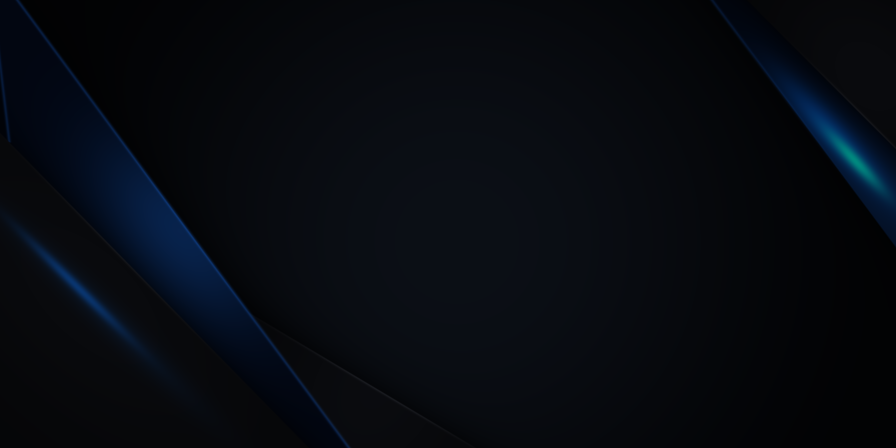
A WebGL 1 fragment shader for this background:

```glsl
precision highp float;
// Dark backdrop with slanted navy bands, thin lit edges and glowing streaks.
uniform vec2 u_resolution;

#define BLACK vec3(0.008, 0.010, 0.016)
#define CENTER_TINT vec3(0.043, 0.058, 0.084)
#define PANEL vec3(0.034, 0.038, 0.050)
#define NAVY vec3(0.006, 0.022, 0.065)
#define BAND_BLUE vec3(0.024, 0.115, 0.235)
#define EDGE_BLUE vec3(0.040, 0.160, 0.340)
#define STREAK_BLUE vec3(0.000, 0.210, 0.480)
#define TEAL vec3(0.000, 0.540, 0.500)
#define EDGE_GREY vec3(0.075, 0.077, 0.085)
#define EDGE_WIDTH 0.0035

// Signed distance to the line a-b, positive to the left of its direction.
float side(vec2 p, vec2 a, vec2 b) {
  vec2 d = normalize(b - a);
  return dot(p - a, vec2(-d.y, d.x));
}

// Antialiased coverage where the distance is positive.
float cover(float d) {
  float pixel = 1.0 / u_resolution.y;
  return smoothstep(-pixel, pixel, d);
}

// Soft thin line around distance zero.
float rim(float d) {
  float w = max(EDGE_WIDTH, 1.0 / u_resolution.y);
  return exp(-d * d / (w * w));
}

// Elliptical Gaussian with its long axis along dir.
float glow(vec2 p, vec2 center, vec2 dir, vec2 size) {
  vec2 u = normalize(dir);
  vec2 q = p - center;
  q = vec2(dot(q, u), dot(q, vec2(-u.y, u.x))) / size;
  return exp(-dot(q, q));
}

// Darkening cast outward from an edge, falling off over reach.
float shadow(float d, float reach) {
  return 1.0 - 0.5 * exp(-max(d, 0.0) / reach);
}

void main() {
  // Height is one unit; horizontal positions span two units.
  vec2 uv = gl_FragCoord.xy / u_resolution;
  vec2 p = uv * vec2(2.0, 1.0);

  // Edges of the overlapping sheets.
  float leftEdge = side(p, vec2(0.039, 1.0), vec2(0.779, 0.0));
  float cornerEdge = side(p, vec2(0.021, 0.682), vec2(0.690, 0.0));
  float sliverEdge = side(p, vec2(0.0, 0.857), vec2(0.021, 0.682));
  float footEdge = side(p, vec2(0.586, 0.284), vec2(1.0625, 0.0));
  float rightEdge = side(p, vec2(1.589, 1.0), vec2(2.0, 0.448));
  float topEdge = side(p, vec2(1.667, 1.0), vec2(2.0, 0.667));

  // Broad central light, shaded beside the bands.
  float r = length(p - vec2(1.02, 0.46));
  vec3 color = mix(CENTER_TINT, BLACK, smoothstep(0.05, 1.02, r));
  color *= shadow(leftEdge, 0.045) * shadow(-rightEdge, 0.04);

  // Low panel at the foot of the left band.
  color *= shadow(footEdge, 0.03);
  float footLight = glow(p, vec2(0.84, 0.13), vec2(1.0, -0.6), vec2(0.22, 0.3));
  vec3 foot = PANEL * (0.6 + 0.55 * footLight);
  foot += EDGE_GREY * rim(footEdge) * footLight;
  color = mix(color, foot, cover(-footEdge));

  // Left band with its blue pool of light.
  vec3 band = NAVY;
  band += BAND_BLUE * glow(p, vec2(0.40, 0.48), vec2(0.65, -0.8), vec2(0.25, 0.14));
  band *= shadow(cornerEdge, 0.035);
  float sliver = cover(-sliverEdge);
  band = mix(band, NAVY * 0.5, sliver);
  band += EDGE_BLUE * 0.5 * rim(sliverEdge) * cover(p.y - 0.682);
  color = mix(color, band, cover(-leftEdge));
  color += EDGE_BLUE * 0.6 * rim(leftEdge);

  // Lower left panel and its diagonal streak.
  vec2 streakDir = vec2(1.0, -0.98);
  vec2 streakAt = vec2(0.17, 0.362);
  vec3 corner = PANEL * (0.55 + 0.5 * glow(p, vec2(0.2, 0.34), streakDir, vec2(0.5, 0.25)));
  corner += STREAK_BLUE * 0.16 * glow(p, streakAt + vec2(0.06, -0.06), streakDir, vec2(0.28, 0.03));
  corner += STREAK_BLUE * 0.65 * glow(p, streakAt, streakDir, vec2(0.15, 0.011));
  corner += EDGE_GREY * 0.7 * rim(cornerEdge) * glow(p, vec2(0.27, 0.43), streakDir, vec2(0.25));
  color = mix(color, corner, cover(-cornerEdge));

  // Right band with a blue halo and a teal core.
  vec2 coreAt = vec2(1.908, 0.642);
  vec2 coreDir = vec2(0.68, -0.73);
  vec3 beam = NAVY * 0.8;
  beam += BAND_BLUE * 0.5 * glow(p, vec2(1.96, 0.56), coreDir, vec2(0.30, 0.11));
  beam += STREAK_BLUE * 0.62 * glow(p, vec2(1.86, 0.70), coreDir, vec2(0.17, 0.032));
  beam = mix(beam, TEAL, glow(p, coreAt, coreDir, vec2(0.080, 0.014)));
  beam *= shadow(-topEdge, 0.02);
  color = mix(color, beam, cover(rightEdge));
  color += EDGE_BLUE * 0.4 * rim(rightEdge) * smoothstep(0.5, 1.0, p.y);

  // Upper right panel over the band.
  vec3 top = PANEL * (0.45 + 0.6 * glow(p, vec2(1.94, 0.83), coreDir, vec2(0.25, 0.18)));
  top += EDGE_GREY * 0.8 * rim(topEdge) * glow(p, vec2(1.94, 0.73), coreDir, vec2(0.16));
  color = mix(color, top, cover(topEdge));

  gl_FragColor = vec4(clamp(color, 0.0, 1.0), 1.0);
}
```
